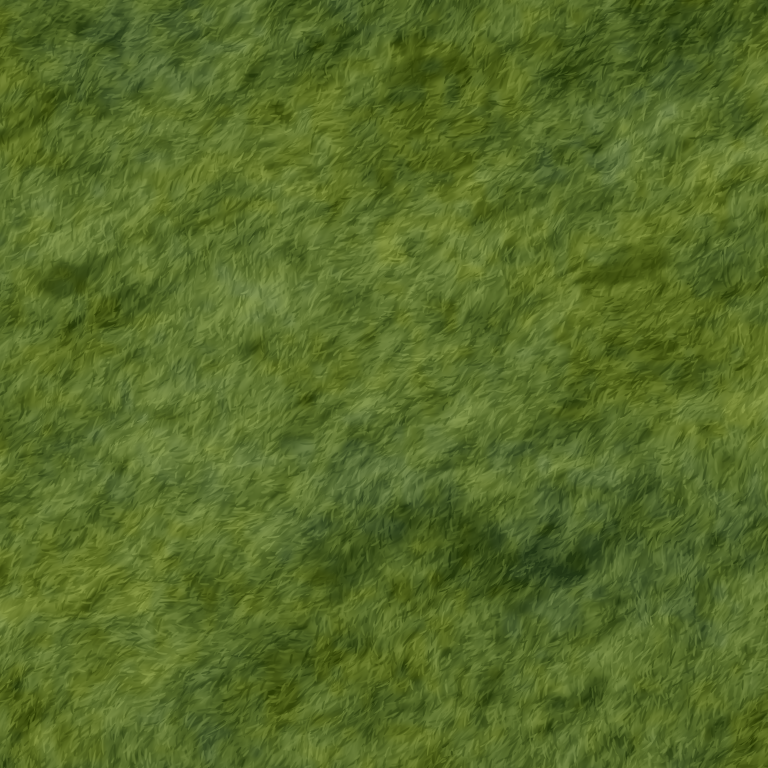
This texture is drawn by a Shadertoy shader. Its source:

```glsl
const vec3 SHADE_GREEN = vec3(0.220, 0.300, 0.090);
const vec3 MID_GREEN   = vec3(0.340, 0.425, 0.165);
const vec3 LIGHT_GREEN = vec3(0.455, 0.535, 0.255);
const vec3 WARM_TINT   = vec3(0.020, 0.008, -0.035);
const vec3 GREY_TINT   = vec3(-0.016, -0.012, 0.034);
const int BLADE_LAYERS = 8;

float hash(vec2 p) {
    return fract(sin(dot(p, vec2(127.1, 311.7))) * 43758.5453);
}

vec2 rotate(vec2 p, float angle) {
    float c = cos(angle), s = sin(angle);
    return vec2(c * p.x + s * p.y, c * p.y - s * p.x);
}

float noise(vec2 p) {
    vec2 cell = floor(p), f = fract(p);
    f = f * f * (3.0 - 2.0 * f);
    float low = mix(hash(cell), hash(cell + vec2(1.0, 0.0)), f.x);
    float high = mix(hash(cell + vec2(0.0, 1.0)), hash(cell + 1.0), f.x);
    return mix(low, high, f.y);
}

float fbm(vec2 p) {
    float sum = 0.0, weight = 0.533;
    for (int i = 0; i < 4; i++) {
        sum += weight * noise(p);
        p = rotate(p, 0.6) * 2.03 + 17.3;
        weight *= 0.5;
    }
    return sum;
}

// Fine streaks stretched along one direction
float strands(vec2 p, float angle, vec2 frequency) {
    vec2 q = rotate(p, angle) * frequency;
    return 0.6 * noise(q) + 0.4 * noise(q * 1.9 + 31.7);
}

// Lays one curved, tapered blade per cell over the given tone
float layBlades(float tone, vec2 p, float density, float lean, float seed) {
    vec2 q = rotate(p, seed * 0.7) * density + seed * 19.37;
    vec2 home = floor(q);
    for (int y = -1; y <= 1; y++) {
        for (int x = -1; x <= 1; x++) {
            vec2 cell = home + vec2(x, y);
            float pick = hash(cell + 3.1);
            float turn = hash(cell + 8.7) - 0.5;
            vec2 root = cell + vec2(hash(cell), hash(cell + 5.3));
            vec2 d = rotate(q - root, lean - seed * 0.7 + turn * 1.3);
            float halfLength = mix(0.30, 0.75, pick);
            float along = d.x / halfLength;
            float across = abs(d.y + turn * 0.6 * d.x * d.x);
            float taper = max(1.0 - along * along, 0.0);
            float width = 0.05 + 0.10 * taper;
            float cover = smoothstep(width, width * 0.1, across);
            cover *= smoothstep(0.0, 0.6, taper);
            float bladeTone = (hash(cell + 12.9) - 0.48) * 0.95;
            tone = mix(tone, bladeTone, cover * 0.68);
        }
    }
    return tone;
}

vec3 grassColor(float tone) {
    vec3 lower = mix(SHADE_GREEN, MID_GREEN, tone * 2.0);
    vec3 upper = mix(MID_GREEN, LIGHT_GREEN, tone * 2.0 - 1.0);
    return tone < 0.5 ? lower : upper;
}

void mainImage(out vec4 fragColor, in vec2 fragCoord) {
    vec2 p = fragCoord / iResolution.xy;

    // Wind flow bends the lie of the grass
    vec2 bend = vec2(noise(p * 24.0), noise(p * 24.0 + 41.0)) - 0.5;
    vec2 flow = p + bend * 0.011;
    float lean = 0.80 + 0.9 * (noise(p * 6.0 + 7.0) - 0.5);

    // Slanted swells and tufts
    vec2 slope = rotate(p, 0.35);
    float swell = fbm(slope * vec2(3.0, 5.6) + 4.6) - 0.5;
    float tuft = fbm(rotate(flow, 0.60) * vec2(15.0, 25.0) + 9.0) - 0.5;

    // Strands and separate blades
    float steep = strands(flow, 1.05, vec2(38.0, 110.0));
    float shallow = strands(flow, 0.55, vec2(38.0, 110.0));
    float detail = mix(steep, shallow, smoothstep(0.3, 0.7, noise(p * 14.0))) - 0.5;
    for (int i = 0; i < BLADE_LAYERS; i++) {
        float layer = float(i);
        detail = layBlades(detail, flow, 44.0 + 3.0 * layer, lean, layer + 1.0);
    }

    // Small shaded gaps and deep hollows between the tufts
    float gap = smoothstep(0.62, 0.95, noise(rotate(flow, 0.75) * vec2(34.0, 62.0) + 70.0));
    float hollow = smoothstep(0.69, 0.78, fbm(slope * vec2(6.0, 9.0) + 23.0));
    float tone = 0.485 + 0.95 * swell + 0.95 * tuft + 1.12 * detail - 0.28 * gap;
    tone = mix(tone, -0.08 + 0.4 * detail, hollow * 0.8);

    // Yellowed and greyish patches
    float hue = fbm(slope * vec2(4.0, 6.0) + 60.0) - 0.5 + 0.35 * (noise(flow * 48.0) - 0.5);
    vec3 color = grassColor(clamp(tone, -0.3, 1.25));
    color += WARM_TINT * smoothstep(0.0, 0.30, hue);
    color += GREY_TINT * smoothstep(0.0, 0.30, -hue);

    fragColor = vec4(clamp(color, 0.0, 1.0), 1.0);
}
```
